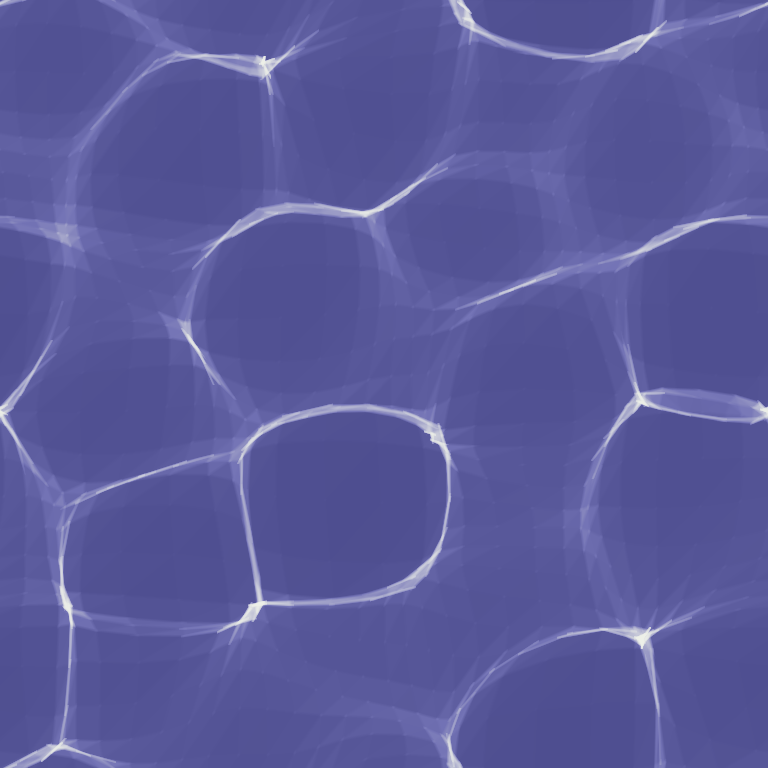
Reproduce this texture procedurally as a Shadertoy shader.

```glsl
// Sunlit water caustics: a rippled mesh of light facets folded onto a violet pool floor.

const int WAVES = 9;
const int SPAN = 8;           // mesh vertices per side gathered around a pixel
const float MESH = 32.0;      // mesh cells across the canvas
const float TAU = 6.2831853;

float hash(float n) {
    n = fract(n * 0.1031);
    n *= n + 33.33;
    n *= n + n;
    return fract(n);
}

// One ripple: integer wave vector (so the pattern tiles), phase, shift scale.
vec4 makeWave(float id, float steepness) {
    float angle = 0.5 * TAU * (id + hash(id + 3.7)) / float(WAVES);
    float cycles = mix(3.2, 6.4, hash(id + 41.3));
    vec2 k = round(cycles * vec2(cos(angle), sin(angle)));
    float lean = 1.0 + 0.25 * cos(2.0 * (angle - 2.2));
    return vec4(k, hash(id + 87.9), steepness * lean / (TAU * dot(k, k)));
}

// Cheap smooth oscillation between -1 and 1, one period per unit.
float swell(float x) {
    float t = abs(2.0 * fract(x) - 1.0);
    return t * t * (6.0 - 4.0 * t) - 1.0;
}

// Where a light ray entering the surface at p lands on the floor.
vec2 refractPoint(vec2 p, vec4 waves[WAVES]) {
    vec2 landing = p;
    for (int i = 0; i < WAVES; i++) {
        vec4 w = waves[i];
        landing += w.xy * (w.w * swell(dot(w.xy, p) + w.z));
    }
    return landing;
}

float cross2(vec2 a, vec2 b) {
    return a.x * b.y - a.y * b.x;
}

// Soft half plane to the side of edge a-b chosen by facing.
float edgeCover(vec2 p, vec2 a, vec2 b, float facing, float blur) {
    vec2 e = b - a;
    float d = facing * cross2(e, p - a) / max(length(e), 1e-5);
    return clamp(d / blur + 0.5, 0.0, 1.0);
}

// Light density of one facet at p: brighter the more the facet was squeezed.
float facetLight(vec2 p, vec2 a, vec2 b, vec2 c, float restArea, float blur) {
    float signedArea = 0.5 * cross2(b - a, c - a);
    float facing = signedArea < 0.0 ? -1.0 : 1.0;
    float cover = edgeCover(p, a, b, facing, blur)
                * edgeCover(p, b, c, facing, blur)
                * edgeCover(p, c, a, facing, blur);
    float longest = max(distance(a, b), max(distance(b, c), distance(c, a)));
    return cover * restArea / max(abs(signedArea), 0.2 * blur * longest + 1e-7);
}

// True when p lies in the padded bounding box of a mesh cell.
bool nearCell(vec2 p, vec2 a, vec2 b, vec2 c, vec2 d, float pad) {
    vec2 low = min(min(a, b), min(c, d)) - pad;
    vec2 high = max(max(a, b), max(c, d)) + pad;
    return p.x > low.x && p.y > low.y && p.x < high.x && p.y < high.y;
}

// Sum of all folded facets that cover p.
float causticLight(vec2 p, vec4 waves[WAVES], float blur) {
    float restArea = 0.5 / (MESH * MESH);
    vec2 corner = floor(p * MESH) - float(SPAN / 2 - 1);
    vec2 row[SPAN];
    float light = 0.0;
    for (int j = 0; j < SPAN; j++) {
        vec2 left = vec2(0.0);
        vec2 belowLeft = vec2(0.0);
        for (int i = 0; i < SPAN; i++) {
            vec2 here = refractPoint((corner + vec2(i, j)) / MESH, waves);
            vec2 below = row[i];
            if (i > 0 && j > 0 && nearCell(p, belowLeft, below, here, left, blur)) {
                light += facetLight(p, belowLeft, below, here, restArea, blur);
                light += facetLight(p, belowLeft, here, left, restArea, blur);
            }
            row[i] = here;
            left = here;
            belowLeft = below;
        }
    }
    return light;
}

// Deep violet through lilac to pale sunlight.
vec3 waterColor(float light, float exposure) {
    const vec3 deep = vec3(0.297, 0.297, 0.555);
    const vec3 lilac = vec3(0.45, 0.45, 0.71);
    const vec3 sunlight = vec3(0.93, 0.94, 0.91);
    const float knee = 0.24;
    float t = 1.0 - exp(-exposure * light);
    vec3 shade = mix(deep, lilac, clamp(t / knee, 0.0, 1.0));
    return mix(shade, sunlight, clamp((t - knee) / (1.0 - knee), 0.0, 1.0));
}

void mainImage(out vec4 fragColor, in vec2 fragCoord) {
    vec2 p = fragCoord / iResolution.y;
    float blur = max(0.004, 1.5 / iResolution.y);

    vec4 waves[WAVES];
    for (int i = 0; i < WAVES; i++) {
        waves[i] = makeWave(float(i), 0.45);
    }

    float light = causticLight(p, waves, blur);
    fragColor = vec4(waterColor(light, 0.10), 1.0);
}
```
